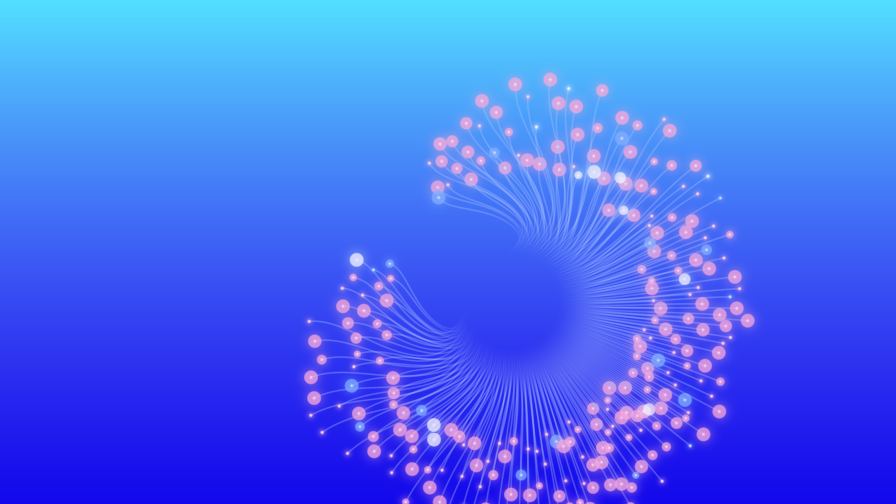
This background is drawn by a Shadertoy shader. Its source:

```glsl
// A blue vertical gradient behind an open ring of fine curved filaments tipped with glowing dots.
// Each filament is a curve in polar form, angle as a function of radius; the ring opens to the
// upper left, and strands near the opening hook away from it.

const float STRANDS = 250.0;
const float INNER = 0.09;

float hash(float n) {
    return fract(sin(n * 127.1 + 3.7) * 4375.85);
}

vec3 sky(float y) {
    return vec3(0.07 + 0.42 * y - 0.17 * y * y,
                0.03 + 0.50 * y + 0.35 * y * y,
                0.92 + 0.08 * y);
}

// Coverage of one strand at polar position (r, angle), ending at (tipRadius, tipAngle)
float strand(float r, float angle, float tipRadius, float tipAngle, float px) {
    float span = tipRadius - INNER;
    float t = clamp((tipRadius - r) / span, 0.0, 1.0);
    float bend = 0.75 * sign(tipAngle) * pow(abs(tipAngle) / 2.83, 2.0);
    float curve = tipAngle - bend * sin(2.5 * t * t);
    float slope = bend * 5.0 * t * cos(2.5 * t * t) / span;
    float d = abs(angle - curve) * r / sqrt(1.0 + r * r * slope * slope);
    float along = smoothstep(INNER, 0.2, r) * step(r, tipRadius);
    return along * (1.0 - smoothstep(0.0, 0.0011 + px, d));
}

void mainImage(out vec4 fragColor, in vec2 fragCoord) {
    vec2 p = fragCoord / iResolution.y;
    float px = 1.0 / iResolution.y;
    vec3 col = sky(p.y);

    // Ring frame: x axis points away from the opening
    vec2 q = p - vec2(1.014, 0.403);
    q = mat2(0.809, 0.588, -0.588, 0.809) * q;
    float r = length(q);

    if (r > INNER && r < 0.56) {
        float angle = atan(q.y, q.x);
        for (float i = 0.0; i < STRANDS; i++) {
            // Strands crowd together opposite the opening
            float u = 2.0 * (i + 0.5) / STRANDS - 1.0;
            float tipAngle = 2.83 * (0.65 * u + 0.35 * u * u * u);
            float ends = smoothstep(2.0, 2.83, abs(tipAngle));
            float spread = fract(i * 0.618 + 0.25 * hash(i));
            float tipRadius = mix(0.26 - 0.02 * ends, 0.475 - 0.14 * ends, spread);
            col = mix(col, vec3(0.66, 0.76, 1.0),
                      0.36 * strand(r, angle, tipRadius, tipAngle, px));

            // Tip: disc, halo and bright core
            float d = length(q - tipRadius * vec2(cos(tipAngle), sin(tipAngle)));
            if (d < 0.05) {
                float kind = hash(i + 41.0);
                float tint = hash(i + 83.0);
                float size = kind < 0.25 ? 0.003 : mix(0.007, 0.0135, smoothstep(0.25, 0.7, kind));
                vec3 hue = vec3(0.97, 0.66, 0.86);
                if (tint > 0.90) hue = vec3(0.50, 0.68, 1.0);
                if (tint > 0.96) hue = vec3(0.95, 0.96, 1.0);
                float halo = 0.35 * exp(-pow(d / (size + 0.005), 2.0));
                float disc = 0.8 * (1.0 - smoothstep(size - 0.002, size + 0.001 + px, d));
                col = mix(col, hue, max(halo, disc));
                col = mix(col, vec3(1.0, 0.93, 0.97), 0.75 * exp(-pow(d / 0.0028, 2.0)));
            }
        }
    }

    fragColor = vec4(col, 1.0);
}
```
